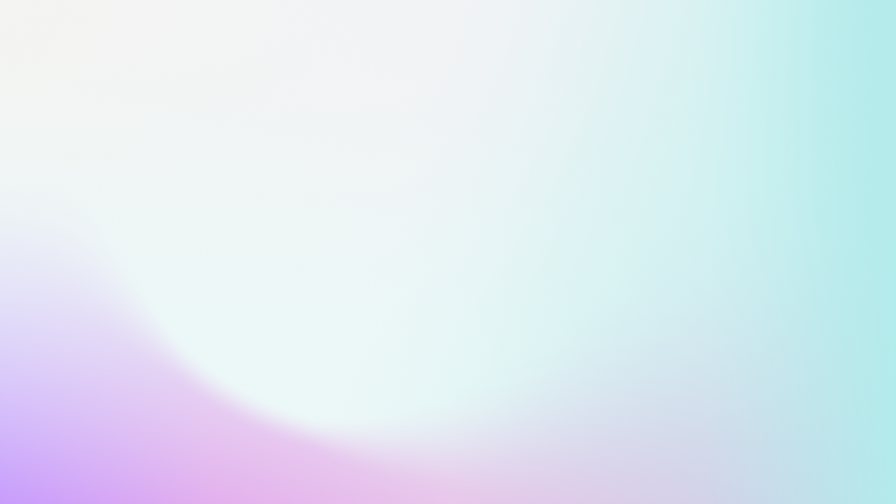
Reproduce this background procedurally as a Shadertoy shader.

```glsl
// Soft pastel backdrop: white light fading to aqua, above a curved violet-pink glow.

const vec3 WARM_WHITE = vec3(0.955, 0.957, 0.948);
const vec3 COOL_WHITE = vec3(0.948, 0.953, 0.962);
const vec3 ICE        = vec3(0.925, 0.970, 0.970);
const vec3 MINT       = vec3(0.820, 0.945, 0.945);
const vec3 AQUA       = vec3(0.700, 0.920, 0.922);
const vec3 VIOLET     = vec3(0.780, 0.610, 0.990);
const vec3 ORCHID     = vec3(0.890, 0.690, 0.930);
const vec3 PINK       = vec3(0.910, 0.780, 0.920);
const vec3 MAUVE      = vec3(0.830, 0.820, 0.910);

float hash(vec2 p) {
    return fract(sin(dot(p, vec2(127.1, 311.7))) * 43758.5453);
}

float ramp(float from, float to, float x) {
    return clamp((x - from) / (to - from), 0.0, 1.0);
}

// White at the upper left, icy below, turning aqua along a slanted front.
vec3 lightField(vec2 uv) {
    vec3 white = mix(WARM_WHITE, COOL_WHITE, ramp(0.0, 0.5, uv.x));
    vec3 col = mix(ICE, white, smoothstep(0.3, 1.0, uv.y + 0.15 * uv.x));
    float slanted = uv.x - 0.16 * (uv.y - 0.5);
    col = mix(col, MINT, smoothstep(0.40, 0.85, slanted));
    return mix(col, AQUA, smoothstep(0.76, 1.03, uv.x));
}

// Colour of the glow along the bottom edge.
vec3 glowColor(float x) {
    vec3 col = mix(VIOLET, ORCHID, ramp(0.0, 0.24, x));
    col = mix(col, PINK, ramp(0.24, 0.5, x));
    col = mix(col, MAUVE, ramp(0.5, 0.78, x));
    return mix(col, AQUA, ramp(0.78, 1.0, x));
}

// Coverage below a bowl-shaped rim: crisp at its lower left, diffuse to the right.
float glowMask(vec2 uv, float aspect) {
    float d = uv.x - 0.46;
    vec2 bend = d < 0.0 ? vec2(1.9, 9.0) : vec2(3.0, 0.0);
    float rim = 0.115 + d * d * (bend.x + bend.y * d * d);
    float slope = d * (2.0 * bend.x + 4.0 * bend.y * d * d) / aspect;
    float dist = (uv.y - rim) / sqrt(1.0 + slope * slope);
    float softness = 0.035 + 0.5 * max(uv.x - 0.35, 0.0) + 0.5 * max(0.2 - uv.x, 0.0);
    float fade = pow(1.0 - ramp(0.0, 0.65, uv.y), 1.4);
    return fade * (1.0 - smoothstep(-softness, softness, dist));
}

void mainImage(out vec4 fragColor, in vec2 fragCoord) {
    vec2 uv = fragCoord / iResolution.xy;
    float aspect = iResolution.x / iResolution.y;
    vec3 col = mix(lightField(uv), glowColor(uv.x), glowMask(uv, aspect));

    // Fine dither hides banding in the gradients.
    col += (hash(uv) - 0.5) / 255.0;
    fragColor = vec4(col, 1.0);
}
```
